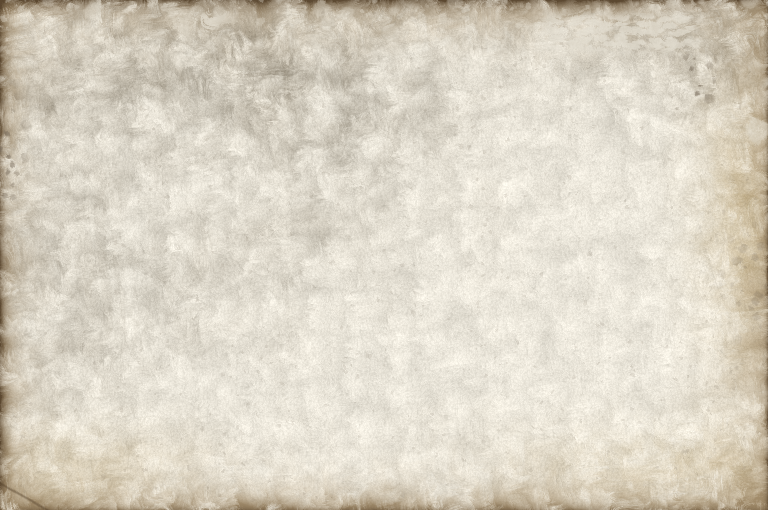
Write a Shadertoy shader that draws this texture.

```glsl
// Aged plaster paper: mottled cream with grey stains, burnt edges, flakes and spots.
const vec3 CREAM = vec3(0.922, 0.904, 0.858);
const vec3 GREY  = vec3(0.675, 0.645, 0.585);
const vec3 OCHRE = vec3(0.775, 0.680, 0.480);
const vec3 TAN   = vec3(0.610, 0.520, 0.385);
const vec3 BROWN = vec3(0.290, 0.215, 0.130);
const vec3 FLAKE = vec3(0.890, 0.870, 0.820);
const vec3 SPOT  = vec3(0.460, 0.410, 0.345);
// Edge falloffs: left, right, bottom, top, in canvas heights
const vec4 WIDE_FADE   = vec4(0.034, 0.046, 0.036, 0.050);
const vec4 WIDE_AMOUNT = vec4(0.62, 0.58, 0.74, 0.58);
const vec4 RIM_FADE    = vec4(0.008, 0.004, 0.007, 0.012);
const vec4 RIM_AMOUNT  = vec4(0.60, 0.60, 0.30, 0.70);
const float MOTTLE = 0.030;
const float CRUMBLE = 0.060;
const float GRAIN  = 0.090;

vec2 hash2(vec2 p) {
    vec3 q = fract(p.xyx * vec3(0.1031, 0.1030, 0.0973));
    q += dot(q, q.yzx + 33.33);
    return fract((q.xx + q.yz) * q.zy);
}

// Rotated, self-warped sine octaves, roughly -1 to 1
float layeredSines(vec2 p) {
    const mat2 TURN = mat2(0.80, 0.60, -0.60, 0.80);
    float sum = 0.0, amp = 0.5;
    for (int i = 0; i < 7; i++) {
        p = TURN * p * 1.75 + vec2(3.1, 1.7);
        p += 0.75 * sin(p.yx * 1.3 + float(i));
        sum += amp * sin(p.x) * cos(p.y);
        amp *= 0.74;
    }
    return sum;
}

// x: distance to the nearest scattered point, y: cover of random soft spots
vec2 cellular(vec2 p, float density) {
    vec2 cell = floor(p), f = p - cell, result = vec2(2.0, 0.0);
    for (int y = -1; y <= 1; y++)
    for (int x = -1; x <= 1; x++) {
        vec2 o = vec2(x, y), pick = hash2(cell + o + 71.0);
        float radius = mix(0.12, 0.46, pick.y * pick.y);
        float d = length(o + hash2(cell + o) - f);
        float disc = 1.0 - smoothstep(radius - 0.10, radius + 0.08, d);
        result = vec2(min(result.x, d), max(result.y, disc * step(pick.x, density)));
    }
    return result;
}

float pool(vec2 p, vec2 centre, vec2 size) {
    vec2 d = (p - centre) / size;
    return exp(-dot(d, d));
}

void mainImage(out vec4 fragColor, in vec2 fragCoord) {
    vec2 uv = fragCoord / iResolution.xy;
    float aspect = iResolution.x / iResolution.y;
    vec2 p = vec2(uv.x * aspect, uv.y);

    float broad = layeredSines(p * 2.3);
    float cloud = layeredSines(p * 6.0 + 9.0);
    float blotch = layeredSines(p * 13.0 + 5.0);
    float fine = layeredSines(p * 30.0 + 4.0);
    float fibre = layeredSines(p * vec2(60.0, 14.0) + 2.0);
    vec2 ragged = p + 0.006 * vec2(blotch, fine);
    vec2 frayed = p + 0.022 * vec2(fine, blotch);
    float crumble = 1.0 - cellular(frayed * 13.0, 0.0).x - cellular(frayed * 31.0 + 7.0, 0.0).x;

    // Large stains
    float grey = 0.52 * pool(uv, vec2(0.29, 0.88), vec2(0.25, 0.17))
               + 0.30 * pool(uv, vec2(0.05, 0.50), vec2(0.15, 0.34))
               + 0.25 * pool(uv, vec2(0.46, 0.71), vec2(0.14, 0.18))
               + 0.46 * pool(uv, vec2(0.95, 0.92), vec2(0.20, 0.15))
               + 0.20 * pool(uv, vec2(0.27, 0.45), vec2(0.18, 0.18));
    grey *= max(1.0 + 0.25 * broad + 0.4 * cloud + 0.4 * blotch - 0.9 * crumble, 0.1);
    grey += 0.08 * smoothstep(0.05, 0.7, cloud) + 0.07 * smoothstep(0.0, 0.6, blotch);
    vec3 col = mix(CREAM, GREY, clamp(grey, 0.0, 1.0));
    float ochre = 0.42 * pool(uv, vec2(1.0, 0.56), vec2(0.08, 0.28))
                + 0.28 * pool(uv, vec2(0.95, 0.06), vec2(0.25, 0.10))
                + 0.22 * pool(uv, vec2(0.06, 0.06), vec2(0.18, 0.11));
    col = mix(col, OCHRE, clamp(ochre * (1.0 + 0.4 * cloud - crumble), 0.0, 1.0));

    // Mottling, fibres, veins and grain
    col += MOTTLE * (0.4 * broad + 0.6 * cloud + 0.8 * blotch + fine) + 0.012 * fibre;
    col += CRUMBLE * crumble;
    col += GRAIN * (0.46 - cellular(ragged * 230.0, 0.0).x);
    float vein = 1.0 - smoothstep(0.0, 0.03, abs(layeredSines(p * 3.2 + 20.0)));
    col -= 0.04 * vein * smoothstep(-0.1, 0.5, blotch);

    // Burnt edges
    float wobble = max(1.0 + 0.25 * cloud + 0.35 * blotch + 0.4 * fine - 0.7 * crumble, 0.25);
    vec4 edge = vec4(p.x, aspect - p.x, p.y, 1.0 - p.y);
    float wide = dot(exp(-edge / WIDE_FADE), WIDE_AMOUNT) * wobble;
    float rim = dot(exp(-edge / RIM_FADE), RIM_AMOUNT) * wobble;
    col = mix(col, TAN, clamp(wide, 0.0, 0.90));
    col = mix(col, BROWN, clamp(rim, 0.0, 0.80));

    // Pale spots along the top, dark spots near the sides, faint specks
    float pale = max(cellular(ragged * 26.0, 0.35).y, cellular(ragged * 60.0 + 8.0, 0.30).y);
    col = mix(col, FLAKE, 0.36 * pale * smoothstep(0.74, 0.95, uv.y));
    float sides = pool(uv, vec2(0.905, 0.84), vec2(0.025, 0.07))
                + pool(uv, vec2(0.0, 0.70), vec2(0.03, 0.12))
                + 0.4 * pool(uv, vec2(0.98, 0.45), vec2(0.04, 0.12));
    col = mix(col, SPOT, 0.65 * min(sides, 1.0) * cellular(ragged * 45.0 + 31.0, 0.55).y);
    col = mix(col, SPOT, 0.13 * cellular(ragged * 110.0 + 50.0, 0.07).y);

    // Dashed flakes at the top right, chips at the top left and right rim
    vec2 inside = smoothstep(vec2(0.68, 0.885), vec2(0.73, 0.91), uv)
                * (1.0 - smoothstep(vec2(0.89, 0.96), vec2(0.93, 0.985), uv));
    float dashes = smoothstep(0.62, 0.38, cellular(ragged * vec2(34.0, 80.0), 0.0).x);
    col = mix(col, FLAKE, 0.70 * inside.x * inside.y * dashes);
    float chips = pool(uv, vec2(0.265, 0.955), vec2(0.045, 0.04)) * smoothstep(-0.1, 0.5, fine);
    col = mix(col, FLAKE, 0.75 * chips);
    float chip = length((ragged - vec2(0.985 * aspect, 0.745)) * vec2(1.0, 0.85));
    col = mix(col, FLAKE, 0.50 * (1.0 - smoothstep(0.018, 0.026, chip)));

    // Creased lower left corner
    float fold = abs(dot(p, vec2(0.51, 0.86)) - 0.046 - 0.002 * cloud);
    col = mix(col, BROWN, 0.40 * smoothstep(0.13, 0.08, p.x) * smoothstep(0.004, 0.0, fold));

    fragColor = vec4(clamp(col, 0.0, 1.0), 1.0);
}
```
